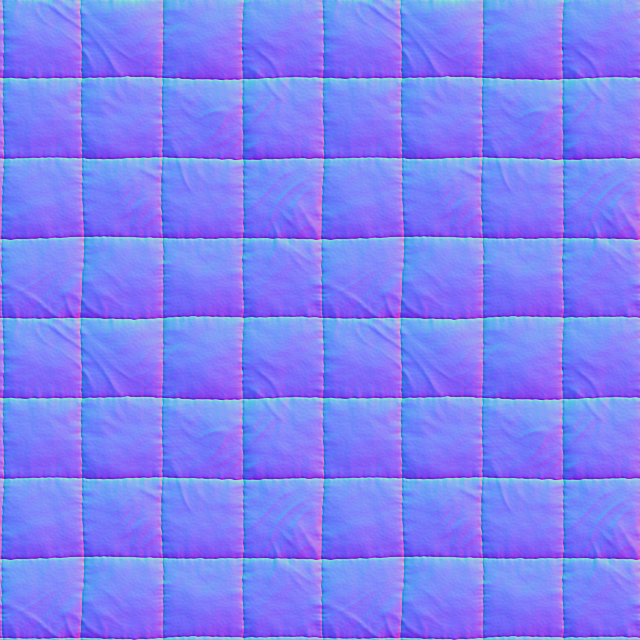
Give the GLSL for this texture map, as a three.js fragment shader.

```glsl
// Tangent-space normal map of quilted, puckered fabric: 8 x 8 padded squares, creased in a 4 x 4 cycle.
varying vec2 vUv;

const float QUILT_COUNT = 8.0;   // squares across and up
const float CYCLE = 4.0;         // squares before the wear repeats
const float TAU = 6.2831853;

float hash(vec2 cell, float seed) {
  return fract(sin(dot(cell, vec2(127.1, 311.7)) + seed * 17.3) * 43758.55);
}

vec2 latticeGradient(vec2 corner, vec2 period) {
  float angle = TAU * hash(floor(mod(corner + 0.5, period)), period.x);
  return vec2(cos(angle), sin(angle));
}

// Gradient noise that wraps after the given whole-number period
float wrapNoise(vec2 p, vec2 period) {
  vec2 i = floor(p), f = p - i;
  vec2 u = f * f * f * (f * (f * 6.0 - 15.0) + 10.0);
  vec2 e = vec2(1.0, 0.0);
  float a = dot(latticeGradient(i, period), f);
  float b = dot(latticeGradient(i + e.xy, period), f - e.xy);
  float c = dot(latticeGradient(i + e.yx, period), f - e.yx);
  float d = dot(latticeGradient(i + e.xx, period), f - e.xx);
  return mix(mix(a, b, u.x), mix(c, d, u.x), u.y);
}

// Noise with a whole number of lattice steps per square
float quiltNoise(vec2 p, vec2 frequency) {
  return wrapNoise(p * frequency, frequency * CYCLE);
}

// Thin folds following the zero lines of stretched diagonal noise
float crease(vec2 p, vec2 diagonal, float sharpness) {
  float n = quiltNoise(diagonal, vec2(1.0, 3.0));
  float mask = smoothstep(0.0, 0.4, quiltNoise(p + 0.41, vec2(1.0)));
  return mask * exp(-sharpness * n * n);
}

// Gathers running out from a seam: fine near it, fewer and longer beyond
float pucker(float along, float across, float seamDistance, float reach) {
  float fine = quiltNoise(vec2(along, across), vec2(19.0, 4.0));
  float wide = quiltNoise(vec2(along, across + 0.3), vec2(8.0, 3.0));
  return fine * exp(-seamDistance / (0.5 * reach)) + 1.3 * wide * exp(-seamDistance / (1.4 * reach));
}

// Broad seam dip plus a thin groove, pulled unevenly by the stitches
float seamDip(float seamDistance, float along, float across, float width) {
  float stitch = 0.9 + 0.9 * quiltNoise(vec2(along, across + 0.5), vec2(15.0, 2.0));
  float groove = seamDistance / 0.013;
  return 0.38 * width * exp(-seamDistance / width) + 0.0105 * stitch * exp(-groove * groove);
}

// Small crumpled patch in the lower part of one square per cycle
float crumple(vec2 p) {
  vec2 q = (mod(p, CYCLE) - vec2(0.55, 0.2)) / vec2(0.28, 0.08);
  return exp(-dot(q, q)) * quiltNoise(p, vec2(17.0));
}

float fabricHeight(vec2 p) {
  vec2 drift = 0.045 * vec2(quiltNoise(p + vec2(0.37, 0.61), vec2(1.0)),
                            quiltNoise(p + vec2(2.53, 1.29), vec2(1.0)));
  vec2 jitter = 0.014 * vec2(quiltNoise(p, vec2(3.0, 11.0)), quiltNoise(p, vec2(11.0, 3.0)));
  vec2 s = p - vec2(0.03, 0.025) + drift + jitter;
  vec2 t = fract(s);
  vec2 cell = floor(mod(floor(s) + 0.5, CYCLE));
  vec2 seam = min(t, 1.0 - t);

  // Padding, with a slightly different bulge and lean in each square
  vec2 bulge = 4.0 * t * (1.0 - t);
  vec2 lean = vec2(hash(cell, 1.0), hash(cell, 2.0)) - 0.5;
  float h = dot(bulge, vec2(0.032, 0.074));
  h += bulge.x * bulge.y * (0.03 * (hash(cell, 3.0) - 0.5) + 0.08 * dot(lean, t - 0.5));

  // Seams and gathers
  h -= seamDip(seam.x, p.y, p.x, 0.065) + seamDip(seam.y, p.x, p.y, 0.05);
  float reach = 0.09 + 0.09 * quiltNoise(p + 0.23, vec2(3.0));
  h += 0.012 * pucker(s.x, s.y, seam.y, reach);
  h += 0.014 * pucker(s.y + 0.5, s.x, seam.x, reach);

  // Folds, soft dents and cloth grain
  vec2 bent = p + 3.0 * drift;
  h += 0.011 * crease(p, vec2(bent.x - bent.y, bent.x + bent.y), 45.0);
  h += 0.008 * crease(p + 1.7, vec2(bent.x + bent.y, bent.y - bent.x), 40.0);
  h += 0.03 * quiltNoise(p + 0.19, vec2(2.0));
  h += 0.006 * quiltNoise(p + 0.07, vec2(6.0, 7.0));
  h += 0.004 * crumple(p);
  h += 0.0016 * quiltNoise(p, vec2(27.0));
  return h;
}

vec3 surfaceNormal(vec2 p, float stepSize) {
  vec2 e = vec2(stepSize, 0.0);
  vec2 slope = vec2(fabricHeight(p + e.xy) - fabricHeight(p - e.xy),
                    fabricHeight(p + e.yx) - fabricHeight(p - e.yx)) / (2.0 * stepSize);
  return normalize(vec3(-slope, 1.0));
}

void main() {
  vec3 normal = surfaceNormal(vUv * QUILT_COUNT, 0.006);
  vec3 tint = vec3(-0.005, 0.0, -0.016);
  gl_FragColor = vec4(normal * 0.5 + 0.5 + tint, 1.0);
}
```
